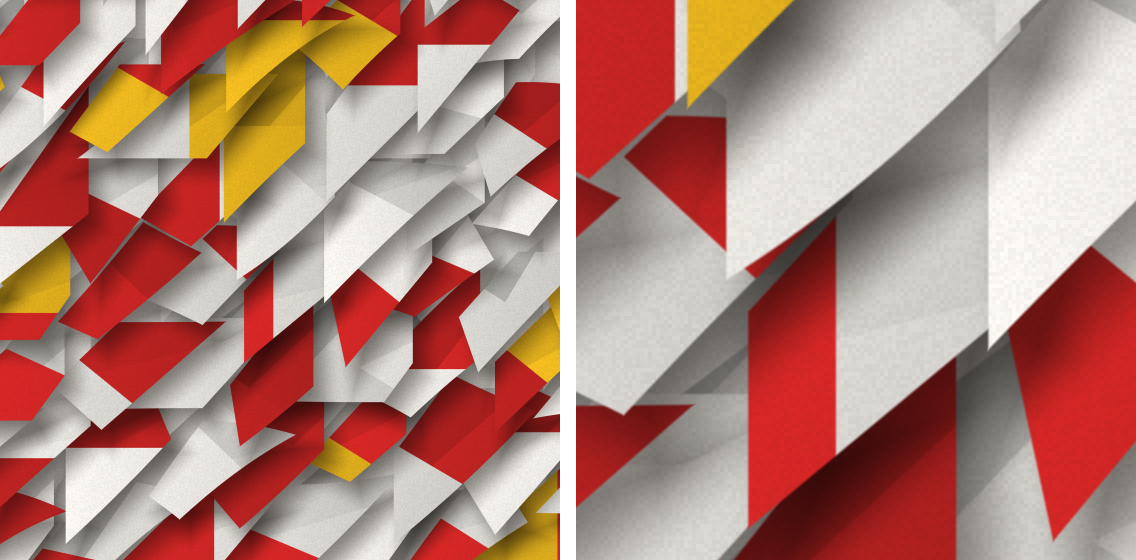
Left, the full canvas; right, a detail of the centre.
This pattern is drawn by a three.js fragment shader. Its source:

```glsl
varying vec2 vUv;

const vec3 WHITE = vec3(0.91, 0.90, 0.88);
const vec3 RED = vec3(0.79, 0.145, 0.14);
const vec3 YELLOW = vec3(0.95, 0.74, 0.125);
const float SLANT = 0.8;
const float EDGE = 0.0012;

vec4 hash4(vec2 cell, float seed) {
  vec4 h = fract(vec4(cell.xyx, cell.y + seed) * vec4(0.1031, 0.1030, 0.0973, 0.1099) + seed * 0.137);
  h += dot(h, h.wzxy + 33.33);
  return fract((h.xxyz + h.yzzw) * h.zywx);
}

vec2 direction(float angle) {
  return vec2(cos(angle), sin(angle));
}

// Cuts are upright, level or oblique
float cutAngle(float pick) {
  if (pick < 0.4) return 0.0;
  if (pick < 0.75) return 1.5708;
  return mix(0.1, 1.4, (pick - 0.75) * 4.0);
}

// Slanted strip with tapered, slightly curled sides and two cut ends
float sheetDistance(vec2 p, vec4 shape, vec4 cuts) {
  float curl = shape.z * 2.0 - 1.0;
  p.y += 0.2 * curl * curl * curl * p.x * p.x;
  float slant = SLANT + 0.12 * (shape.x - 0.5);
  float taper = 0.3 * (shape.y - 0.5);
  float halfWidth = mix(0.28, 0.45, shape.w);
  vec2 upper = direction(slant - taper + 1.5708);
  vec2 lower = direction(slant + taper - 1.5708);
  float sides = max(dot(p, upper), dot(p, lower)) - halfWidth;

  float headAngle = cutAngle(cuts.x);
  float tailAngle = cutAngle(cuts.y);
  float head = dot(p, direction(headAngle)) - mix(0.6, 0.92, cuts.z) * cos(headAngle - SLANT);
  float tail = -dot(p, direction(tailAngle)) - mix(0.6, 0.92, cuts.w) * cos(tailAngle - SLANT);
  return max(max(sides, max(head, tail)), length(p) - 1.65);
}

vec3 paperColor(float pick, float whiteShare) {
  if (pick < whiteShare) return WHITE;
  return pick < mix(whiteShare, 1.0, 0.72) ? RED : YELLOW;
}

// Two coloured panels, the second one creased again
vec3 foldedPaper(vec2 p, vec4 tint, vec4 fold, float whiteShare, float edge) {
  float foldAngle = fold.x < 0.5 ? cutAngle(fold.x * 2.0) : mix(0.4, 1.2, fold.x);
  float foldSide = dot(p, direction(foldAngle)) - 0.6 * (fold.y - 0.5);
  float creaseSide = dot(p, direction(2.6 - fold.z)) - 0.3 * (fold.w - 0.5);
  float panel = smoothstep(-edge, edge, foldSide);
  float crease = smoothstep(-edge, edge, creaseSide);

  vec3 first = paperColor(tint.x, whiteShare) * mix(0.88, 1.06, tint.z);
  vec3 second = paperColor(tint.y, whiteShare) * mix(0.88, 1.06, tint.w);
  second *= mix(1.0, mix(0.82, 1.0, fold.z), crease);
  float bow = 1.0 + 0.07 * dot(p, direction(2.4 + fold.w));
  return mix(first, second, panel) * bow;
}

// Overlapping sheets, right to left and bottom to top, each casting a shadow
vec3 addSheets(vec3 color, vec2 uv, float cells, float whiteShare, float depth, float seed) {
  vec2 grid = uv * cells;
  vec2 home = floor(grid);
  float edge = EDGE * cells;
  for (int j = -2; j <= 2; j++) {
    for (int i = -2; i <= 2; i++) {
      vec2 cell = home + vec2(-float(i), float(j));
      vec4 shape = hash4(cell, seed);
      vec4 cuts = hash4(cell, seed + 11.0);
      vec4 tint = hash4(cell, seed + 23.0);
      vec4 fold = hash4(cell, seed + 37.0);
      vec2 jitter = 0.4 * (vec2(fold.z, tint.w) - 0.5);
      vec2 p = grid - cell - 0.5 - jitter;

      float shadowGap = sheetDistance(p - vec2(0.13, -0.16), shape, cuts);
      float shadow = 1.0 - smoothstep(-0.24, 0.22, shadowGap);
      color *= 1.0 - depth * shadow * vec3(0.98, 1.0, 1.02);

      float cover = 1.0 - smoothstep(-edge, edge, sheetDistance(p, shape, cuts));
      color = mix(color, foldedPaper(p, tint, fold, whiteShare, edge), cover);
    }
  }
  return color;
}

void main() {
  vec3 color = addSheets(WHITE, vUv + 0.37, 4.5, 1.0, 0.22, 5.0);
  color = addSheets(color, vUv + 2.0, 6.6, 0.45, 0.46, 71.0);

  // Fine paper grain
  float grain = hash4(floor(vUv * 420.0), 3.0).x - 0.5;
  gl_FragColor = vec4(color * (1.0 + 0.045 * grain), 1.0);
}
```
